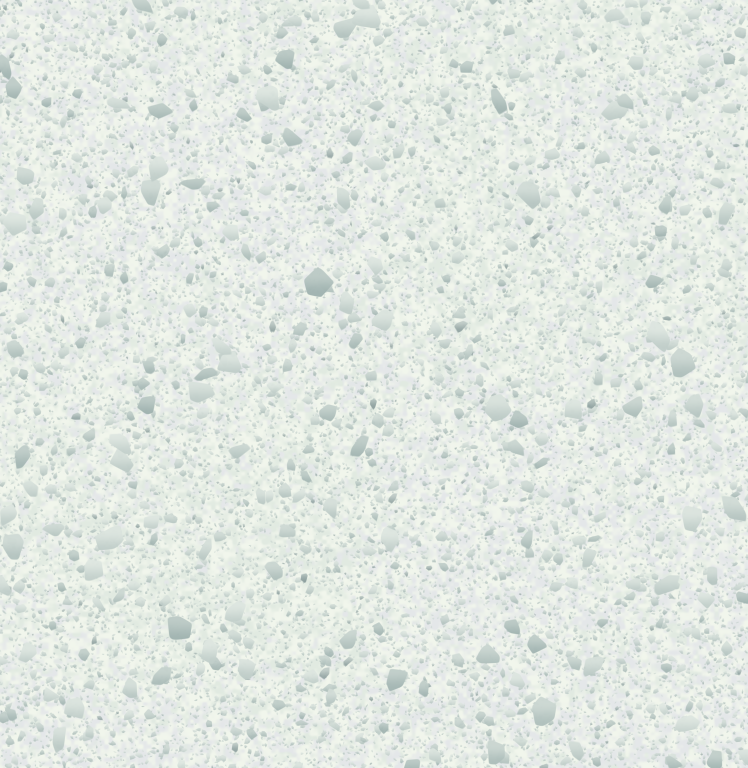
Give the GLSL for this texture, as a WebGL 1 fragment shader.

```glsl
precision highp float;
uniform vec2 u_resolution;

// Ground colours
const vec3 RESIN = vec3(0.945, 0.963, 0.925);
const vec3 GREEN_GREY = vec3(0.882, 0.918, 0.882);
const vec3 LILAC_GREY = vec3(0.893, 0.904, 0.914);
// Chip colours
const vec3 CHIP_PALE = vec3(0.870, 0.903, 0.880);
const vec3 CHIP_DARK = vec3(0.640, 0.712, 0.700);
const vec3 CHIP_DEEP = vec3(0.500, 0.575, 0.575);
// Sizes in canvas heights
const float LARGEST_CELL = 0.045;
const float EDGE_SOFTNESS = 0.0009;
const float FINE_GRAIN = 180.0;
const float COARSE_GRAIN = 75.0;
// Chip layers, tiny to large
const int LAYERS = 4;
const int SIDES = 6;
const float CHIP_SHARE_TINY = 0.46;
const float CHIP_SHARE_LARGE = 0.33;
const float CHIP_RADIUS = 0.29;
const float CORNER_SHARPNESS = 13.0;
const float TAU = 6.2831853;

float hash(vec2 p) {
  return fract(sin(dot(p, vec2(127.1, 311.7))) * 43758.5453);
}

float noise(vec2 p) {
  vec2 i = floor(p);
  vec2 f = fract(p);
  f = f * f * (3.0 - 2.0 * f);
  return mix(mix(hash(i), hash(i + vec2(1.0, 0.0)), f.x),
             mix(hash(i + vec2(0.0, 1.0)), hash(i + 1.0), f.x), f.y);
}

// Irregular convex polygon with softly rounded corners
float chipDistance(vec2 q, float radius, vec2 seed) {
  float turn = TAU * hash(seed + 3.1);
  float c = cos(turn);
  float s = sin(turn);
  float slimness = mix(0.52, 1.0, hash(seed + 5.7));
  q = mat2(c, -s, s, c) * q / radius;
  q.y /= slimness;
  float total = 0.0;
  for (int k = 0; k < SIDES; k++) {
    float n = float(k);
    float angle = TAU * (n + 0.75 * hash(seed + 11.3 + n)) / float(SIDES);
    float reach = mix(0.65, 1.2, hash(seed + 23.9 + n));
    float side = dot(q, vec2(cos(angle), sin(angle))) - reach;
    total += exp(CORNER_SHARPNESS * min(side, 4.0));
  }
  return log(total) / CORNER_SHARPNESS * radius * slimness;
}

// Pale top and shaded foot, with a few deep grey chips
vec3 chipColor(vec2 q, float radius, vec2 seed) {
  float body = hash(seed + 41.7);
  float foot = smoothstep(-0.7, 1.0, -q.y / radius);
  float tone = 0.62 * body * body + 0.48 * foot;
  vec3 color = mix(CHIP_PALE, CHIP_DARK, tone);
  float deep = step(0.965, hash(seed + 47.3));
  return mix(color, CHIP_DEEP, deep * (0.35 + 0.45 * foot));
}

// Fine milky mottling of green and lilac greys
vec3 groundColor(vec2 p) {
  float grain = 0.6 * noise(p * FINE_GRAIN) + 0.4 * noise(p * COARSE_GRAIN + 17.0);
  float tint = 0.6 * noise(p * 120.0 + 53.0) + 0.4 * noise(p * 5.0 + 7.0);
  vec3 grey = mix(GREEN_GREY, LILAC_GREY, smoothstep(0.36, 0.62, tint));
  return mix(RESIN, grey, smoothstep(0.24, 0.76, grain));
}

vec3 addChips(vec3 color, vec2 p, float cell, float share, float opacity, float layer) {
  float edge = max(EDGE_SOFTNESS, 0.6 / u_resolution.y);
  vec2 home = floor(p / cell);
  for (int y = -1; y <= 1; y++) {
    for (int x = -1; x <= 1; x++) {
      vec2 id = home + vec2(float(x), float(y));
      vec2 seed = id + 37.0 * layer;
      vec2 jitter = vec2(hash(seed + 0.3), hash(seed + 0.8));
      vec2 q = p - (id + jitter) * cell;
      float radius = cell * CHIP_RADIUS * mix(0.65, 1.3, hash(seed + 1.9));
      float present = step(hash(seed + 2.4), share);
      float d = chipDistance(q, radius, seed);
      float cover = present * opacity * (1.0 - smoothstep(-edge, edge, d));
      color = mix(color, chipColor(q, radius, seed), cover);
    }
  }
  return color;
}

void main() {
  vec2 p = gl_FragCoord.xy / u_resolution.y;
  vec3 color = groundColor(p);

  // Each layer doubles the chip size of the one below
  for (int i = 0; i < LAYERS; i++) {
    float level = float(i) / float(LAYERS - 1);
    float cell = LARGEST_CELL * exp2(float(i - LAYERS + 1));
    float share = mix(CHIP_SHARE_TINY, CHIP_SHARE_LARGE, level);
    color = addChips(color, p, cell, share, mix(0.75, 0.96, level), float(i) + 1.0);
  }

  gl_FragColor = vec4(color, 1.0);
}
```
